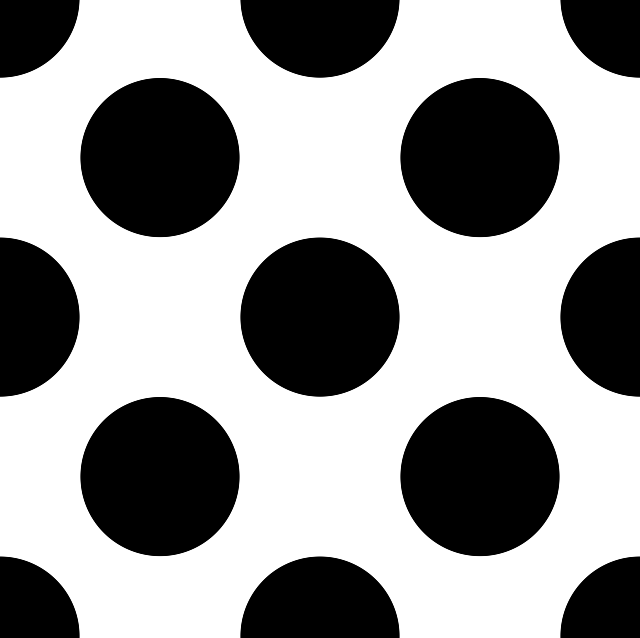
This pattern is drawn by a Shadertoy shader. Its source:

```glsl
// Black polka dots on white, two by two staggered repeats per tile.

// Distance to the nearest dot center on a unit grid, kept round by the cell size.
float gridDistance(vec2 p, vec2 cellSize) {
    return length((fract(p) - 0.5) * cellSize);
}

void mainImage(out vec4 fragColor, in vec2 fragCoord) {
    // Two whole cells across and down, raised slightly
    vec2 cell = 2.0 * (fragCoord / iResolution.xy - vec2(0.0, 0.003));
    float unit = min(iResolution.x, iResolution.y);
    vec2 cellSize = iResolution.xy / unit;

    // Two interleaved grids, offset by half a cell
    float centerDistance = min(gridDistance(cell, cellSize),
                               gridDistance(cell + 0.5, cellSize));
    float dotEdge = centerDistance - 0.2495;

    // Antialias over one pixel, measured in cell units
    float pixel = 2.0 / unit;
    float paper = smoothstep(-0.5 * pixel, 0.5 * pixel, dotEdge);
    fragColor = vec4(vec3(paper), 1.0);
}
```
